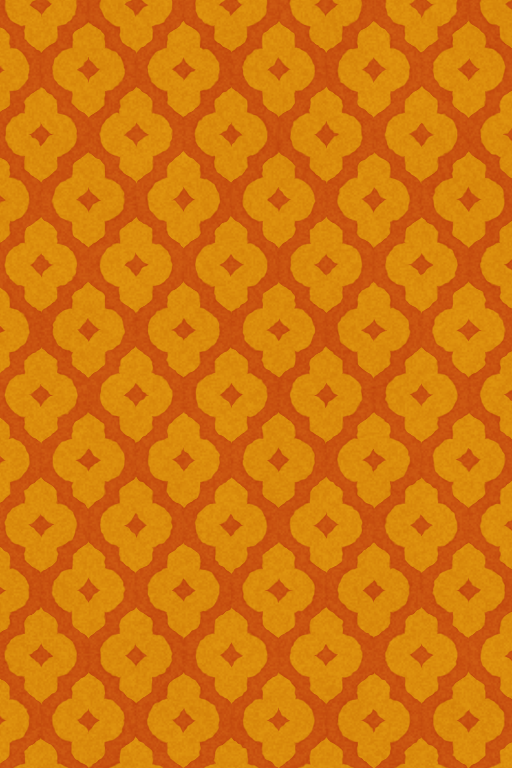
Give the GLSL for this pattern, as a Shadertoy shader.

```glsl
float hash(vec2 p) {
    return fract(sin(dot(p, vec2(12.9898, 78.233))) * 43758.5453);
}

float noise(vec2 p) {
    vec2 i = floor(p), f = fract(p);
    f = f * f * (3.0 - 2.0 * f);
    return mix(mix(hash(i), hash(i + vec2(1, 0)), f.x),
               mix(hash(i + vec2(0, 1)), hash(i + vec2(1, 1)), f.x), f.y);
}

// Lantern: two round lobes, ogee necks above and below, diamond hole
float lantern(vec2 p, vec2 id) {
    vec2 a = abs(p);
    float lobes = length(vec2(max(a.x - 0.147, 0.0), a.y)) - 0.231;
    // past the tip the width turns negative, leaving a fine seam on the axis
    float neck = a.x - mix(0.172, -0.012, smoothstep(0.345, 0.535, a.y));
    vec2 size = vec2(0.126, 0.125) * (0.94 + 0.12 * vec2(hash(id), hash(id + 7.3)));
    vec2 k = pow(a / size, vec2(0.8));
    float diamond = (k.x + k.y - 1.0) * 0.1;
    return max(min(lobes, neck), -diamond);
}

// One rectangular lattice of lanterns
float lattice(vec2 p) {
    vec2 period = vec2(1.0, 1.369);
    vec2 id = round(p / period);
    return lantern(p - id * period, id);
}

void mainImage(out vec4 fragColor, in vec2 fragCoord) {
    float pixel = 5.384 / iResolution.x;
    vec2 p = fragCoord * pixel;

    // Slightly ragged woven edges
    vec2 wobble = vec2(noise(p * 24.0), noise(p * 24.0 + 31.7)) - 0.5;
    vec2 q = p - vec2(0.931, 0.4995) + wobble * 0.018;

    // Two staggered lattices
    float d = min(lattice(q), lattice(q - vec2(0.5, 0.6845)));

    // Fibre grain and broad fading
    float grain = 0.65 * noise(p * 52.0) + 0.35 * noise(p * 27.0 + 11.0);
    float fade = noise(p * 1.7 + 5.0);

    vec3 orange = vec3(0.79, 0.333, 0.065);
    vec3 gold = vec3(0.856, 0.547, 0.05);

    // Pressed shadow beside the gold, then the gold itself
    vec3 col = orange - vec3(0.04, 0.05, 0.015) * exp(-max(d, 0.0) / 0.016);
    float edge = max(pixel * 0.75, 0.011);
    col = mix(col, gold, 1.0 - smoothstep(-edge, edge, d));
    col += vec3(0.05, 0.09, 0.03) * (grain - 0.5);
    col += vec3(0.012, 0.016, 0.004) * (fade - 0.5);

    fragColor = vec4(col, 1.0);
}
```
